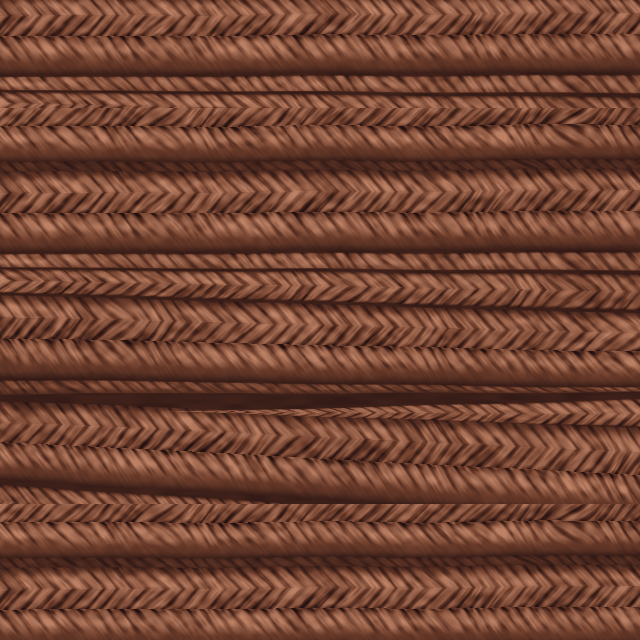
Give the GLSL for this texture, as a Shadertoy shader.

```glsl
// Stacked strands of brown braided cord, with herringbone weave and dark gaps.

float hash(vec2 p) {
    vec3 q = fract(p.xyx * vec3(0.1031, 0.1030, 0.0973));
    q += dot(q, q.yzx + 33.33);
    return fract((q.x + q.y) * q.z);
}

float noise(vec2 p) {
    vec2 i = floor(p), f = fract(p);
    f = f * f * (3.0 - 2.0 * f);
    return mix(mix(hash(i), hash(i + vec2(1, 0)), f.x),
               mix(hash(i + vec2(0, 1)), hash(i + vec2(1, 1)), f.x), f.y);
}

float bump(float x, float width) {
    return exp(-x * x / (width * width));
}

// Tone of the braid; v runs from 0 at the top of a full cord to 1 at its bottom.
float braid(float x, float v, float cord) {
    float row = step(0.27, v) + step(0.52, v);
    float zigzag = v < 0.52 ? 4.8 * abs(v - 0.27) : 1.7 - 4.2 * (v - 0.52);
    float s = x * 42.0 + cord * 3.37 + 0.9 * noise(vec2(x * 14.0, cord)) + zigzag;
    float f = fract(s);
    float strand = smoothstep(0.0, 0.35, f) * smoothstep(1.0, 0.7, f);
    float tint = hash(vec2(floor(s), row + cord * 5.0)) - 0.5;

    // Fine fibres follow the strands, larger blotches vary the sheen
    float fibre = noise(vec2(s * 6.0, v * 9.0 + cord * 17.0)) - 0.5;
    float sheen = noise(vec2(x * 75.0, v * 13.0 + cord * 11.0)) - 0.5;

    float weave = 1.0 - smoothstep(0.70, 0.86, v);
    float tone = 0.41 + 0.22 * bump(v - 0.20, 0.15) + 0.26 * bump(v - 0.67, 0.11);
    tone += weave * (0.36 * (strand - 0.62) + 0.16 * tint);
    tone += (0.10 + 0.20 * weave) * fibre + (0.08 + 0.20 * weave) * sheen;
    tone -= 0.20 * bump(v - 0.53 - 0.025 * sin(6.2832 * s), 0.03);
    return tone * (1.0 - 0.25 * smoothstep(0.78, 1.0, v));
}

void mainImage(out vec4 fragColor, in vec2 fragCoord) {
    const int CORDS = 10;
    // Edges measured downwards: top left, top right, bottom left, bottom right
    vec4 edges[CORDS] = vec4[](
        vec4(0.250, 0.246, 0.272, 0.266), vec4(0.148, 0.146, 0.256, 0.250),
        vec4(0.268, 0.262, 0.396, 0.391), vec4(0.396, 0.392, 0.420, 0.424),
        vec4(0.420, 0.427, 0.459, 0.486), vec4(0.460, 0.488, 0.592, 0.606),
        vec4(0.592, 0.604, 0.618, 0.614), vec4(0.757, 0.820, 0.810, 0.870),
        vec4(0.625, 0.667, 0.752, 0.810), vec4(0.650, 0.622, 0.636, 0.668));
    // Visible part of the braid (from, to) and its brightness
    vec3 looks[CORDS] = vec3[](
        vec3(0.52, 0.78, 0.35), vec3(0.10, 1.00, 1.00), vec3(0.00, 1.00, 1.00),
        vec3(0.54, 0.80, 0.92), vec3(0.04, 0.52, 0.98), vec3(0.00, 1.00, 1.00),
        vec3(0.56, 0.85, 0.62), vec3(0.02, 0.50, 0.95), vec3(0.00, 1.00, 1.00),
        vec3(0.04, 0.48, 0.98));

    vec2 uv = fragCoord / iResolution.xy;
    float x = uv.x, y = 1.0 - uv.y;

    // The stack restarts below, and part of it is repeated above
    if (y < 0.169) y += 0.277;
    else if (y > 0.788) y -= 0.619;
    y += 0.004 * (noise(vec2(x * 6.0, y * 5.0)) - 0.5);

    // Lay the cords over the shadow
    float tone = 0.10 + 0.08 * noise(vec2(x * 30.0, y * 140.0));
    for (int i = 0; i < CORDS; i++) {
        float top = mix(edges[i].x, edges[i].y, x);
        float bottom = mix(edges[i].z, edges[i].w, x);
        float cover = smoothstep(0.0, 0.003, min(y - top, bottom - y));
        if (cover > 0.0) {
            float u = (y - top) / (bottom - top);
            float v = mix(looks[i].x, looks[i].y, u);
            float rim = smoothstep(-0.03, 0.16, u) * smoothstep(1.03, 0.88, u);
            float lit = braid(x, v, float(i)) * looks[i].z * mix(0.35, 1.0, rim);
            tone = mix(tone, lit, cover);
        }
    }
    tone *= 0.94 + 0.16 * noise(vec2(x * 4.0, y * 9.0));

    // Shadow, cord brown and highlight
    vec3 color = mix(vec3(0.13, 0.06, 0.06), vec3(0.43, 0.24, 0.168), smoothstep(-0.1, 0.55, tone));
    color = mix(color, vec3(0.74, 0.51, 0.40), clamp((tone - 0.42) * 1.7, 0.0, 1.0));
    fragColor = vec4(color, 1.0);
}
```
